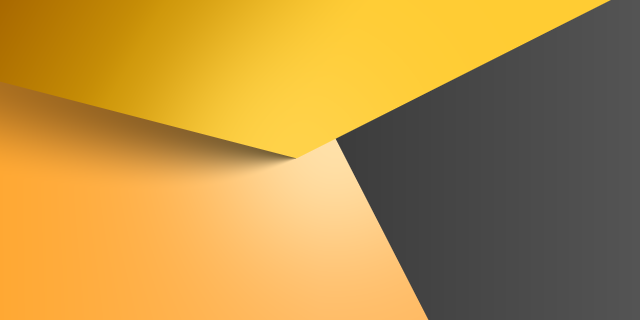
Reproduce this background procedurally as a Shadertoy shader.

```glsl
// Three folded paper sheets: a golden flap over an orange sheet and a grey card.
// Half-plane distances cut the sheets; smooth ramps shade them, and a fan-shaped
// soft shadow opens leftward from the tip of the flap.

#define FLAP_LEFT    vec2(0.0, 0.745)
#define FLAP_TIP     vec2(0.927, 0.505)
#define RIDGE_END    vec2(1.909, 1.0)
#define CARD_CORNER  vec2(1.049, 0.566)
#define CARD_FOOT    vec2(1.339, 0.0)
#define SHADOW_REACH 0.34
#define SHADOW_CURVE 2.3
#define GLOW_RADIUS  0.40

// Signed distance to the line a-b, positive on the left of its direction.
float sideOf(vec2 p, vec2 a, vec2 b) {
    vec2 along = normalize(b - a);
    return dot(p - a, vec2(-along.y, along.x));
}

// Antialiased coverage of a signed distance, positive inside.
float cover(float inside) {
    return clamp(inside * iResolution.y + 0.5, 0.0, 1.0);
}

float falloff(vec2 p, vec2 center, float radius) {
    vec2 q = (p - center) / radius;
    return exp(-dot(q, q));
}

// Gold flap: brown at the upper left, bright toward the tip and the right.
vec3 flapColor(vec2 p) {
    float t = dot(p - vec2(0.0, 1.0), vec2(0.86, -0.5));
    vec3 color = mix(vec3(0.66, 0.41, 0.0), vec3(0.79, 0.57, 0.02),
                     clamp(t / 0.45, 0.0, 1.0));
    color = mix(color, vec3(1.0, 0.80, 0.20), smoothstep(0.35, 1.02, t));
    return mix(color, vec3(1.0, 0.83, 0.31), 0.8 * falloff(p, FLAP_TIP, 0.38));
}

// Orange sheet: warm ramp with a cream glow at the card corner.
vec3 sheetColor(vec2 p) {
    vec3 color = mix(vec3(1.0, 0.66, 0.20), vec3(1.0, 0.72, 0.37),
                     clamp(p.x, 0.0, 1.0));
    return mix(color, vec3(1.0, 0.88, 0.66), falloff(p, CARD_CORNER, GLOW_RADIUS));
}

// Darkening under the flap, widest at the left and sharp at the tip.
float flapShadow(vec2 p) {
    float away = max(FLAP_TIP.x - p.x, 0.0);
    float slope = (FLAP_TIP.y - FLAP_LEFT.y) / (FLAP_TIP.x - FLAP_LEFT.x);
    float depth = FLAP_TIP.y - slope * away - p.y;
    float reach = SHADOW_REACH * (1.0 - exp(-SHADOW_CURVE * away)) + 0.0001;
    float strength = mix(0.57, 0.32, clamp(away, 0.0, 1.0));
    return strength * (1.0 - smoothstep(0.0, 1.0, depth / reach))
         * step(p.x, FLAP_TIP.x);
}

void mainImage(out vec4 fragColor, in vec2 fragCoord) {
    // Canvas units: two wide, one high.
    vec2 p = fragCoord / iResolution.xy * vec2(2.0, 1.0);

    float ridge = sideOf(p, FLAP_TIP, RIDGE_END);
    float flap = min(ridge, sideOf(p, FLAP_LEFT, FLAP_TIP));
    float card = sideOf(p, CARD_CORNER, CARD_FOOT);

    // Layers from back to front.
    vec3 color = sheetColor(p) * (1.0 - flapShadow(p) * vec3(0.97, 1.0, 1.15));
    vec3 grey = vec3(mix(0.235, 0.33, clamp((p.x - 1.05) / 0.95, 0.0, 1.0)));
    color = mix(color, grey, cover(card) * step(CARD_CORNER.x - 0.1, p.x));
    color = mix(color, flapColor(p), cover(flap));

    fragColor = vec4(color, 1.0);
}
```
